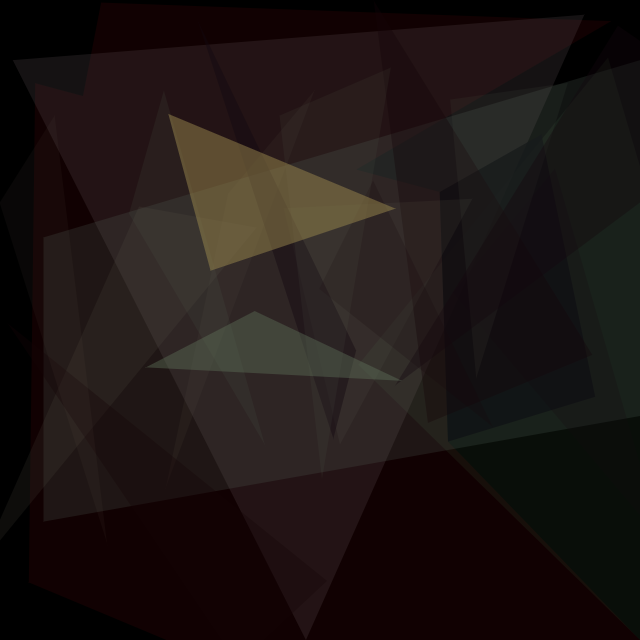
This background is drawn by a WebGL 1 fragment shader. Its source:

```glsl
precision highp float;

uniform vec2 u_resolution;

vec2 hash2(float n) {
  return fract(sin(n * vec2(127.1, 311.7) + 4.7) * 43758.5453);
}

// Signed distance to the line a-b, positive on its left
float edge(vec2 p, vec2 a, vec2 b) {
  vec2 dir = normalize(b - a);
  vec2 q = p - a;
  return dir.x * q.y - dir.y * q.x;
}

// Distance inside the shape to coverage, smoothed over one pixel
float coverage(float inside) {
  return clamp(inside * min(u_resolution.x, u_resolution.y) + 0.5, 0.0, 1.0);
}

float triangle(vec2 p, vec2 a, vec2 b, vec2 c) {
  float winding = sign(edge(c, a, b));
  float inside = min(winding * edge(p, a, b), winding * edge(p, b, c));
  return coverage(min(inside, winding * edge(p, c, a)));
}

// Convex, corners counterclockwise
float quad(vec2 p, vec2 a, vec2 b, vec2 c, vec2 d) {
  float inside = min(edge(p, a, b), edge(p, b, c));
  return coverage(min(inside, min(edge(p, c, d), edge(p, d, a))));
}

// Scattered translucent slivers, some lightening and some darkening
vec3 addShards(vec3 color, vec2 p) {
  for (int i = 0; i < 13; i++) {
    float n = float(i);
    vec2 place = hash2(n + 1.0);
    vec2 size = hash2(n + 21.0);
    vec2 skew = hash2(n + 41.0);
    vec2 tone = hash2(n + 61.0);

    vec2 center = vec2(0.06 + 0.88 * fract(n * 0.618 + 0.1), 0.22 + 0.56 * place.y);
    float angle = 1.57 + 1.7 * (place.x - 0.5) + 3.1416 * step(0.5, skew.x);
    vec2 axis = vec2(cos(angle), sin(angle));
    vec2 side = vec2(-axis.y, axis.x) * mix(0.04, 0.15, size.y);
    axis *= mix(0.2, 0.38, size.x);

    float shard = triangle(p, center + axis, center - axis + side,
                           center - axis * mix(0.3, 1.0, skew.y) - side);
    vec3 light = mix(vec3(0.42, 0.36, 0.32), vec3(0.32, 0.4, 0.32), tone.y);
    vec3 dark = mix(vec3(0.08, 0.01, 0.02), vec3(0.07, 0.03, 0.07), tone.y);
    float isDark = step(0.5, fract(n * 0.5 + 0.25));
    float alpha = mix(0.08 + 0.07 * tone.x, 0.2 + 0.25 * tone.x, isDark);
    color = mix(color, mix(light, dark, isDark), alpha * shard);
  }
  return color;
}

void main() {
  vec2 p = gl_FragCoord.xy / u_resolution;
  vec3 color = vec3(0.0);

  // Deep maroon ground, leaving the corners black
  float ground = quad(p, vec2(0.045, 0.09), vec2(0.7, 0.31), vec2(0.687, 0.7), vec2(0.055, 0.87))
    + triangle(p, vec2(0.158, 0.996), vec2(0.955, 0.967), vec2(0.05, 0.44))
    + quad(p, vec2(0.045, 0.09), vec2(0.26, 0.0), vec2(1.0, 0.0), vec2(0.7, 0.31));
  color = mix(color, vec3(0.065, 0.004, 0.006), min(ground, 1.0));

  // Large translucent sheets
  float greenSheet = quad(p, vec2(0.95, 0.91), vec2(0.56, 0.43), vec2(1.0, 0.0), vec2(1.0, 0.74));
  color = mix(color, vec3(0.22, 0.35, 0.22), 0.16 * greenSheet);

  float rosySheet = triangle(p, vec2(0.02, 0.906), vec2(0.913, 0.977), vec2(0.478, 0.0));
  color = mix(color, vec3(0.42, 0.36, 0.38), 0.2 * rosySheet);

  float greyBand = quad(p, vec2(0.068, 0.185), vec2(1.0, 0.35), vec2(1.0, 0.906), vec2(0.068, 0.629));
  color = mix(color, vec3(0.35, 0.42, 0.38), 0.2 * greyBand);

  float slate = quad(p, vec2(0.687, 0.7), vec2(0.7, 0.31), vec2(0.93, 0.38), vec2(0.846, 0.79));
  color = mix(color, vec3(0.06, 0.07, 0.08), 0.8 * slate);

  color = addShards(color, p);

  // Bright accents
  float gold = triangle(p, vec2(0.263, 0.822), vec2(0.618, 0.674), vec2(0.329, 0.577));
  color = mix(color, vec3(0.6, 0.53, 0.3), 0.5 * gold);

  float sage = triangle(p, vec2(0.398, 0.514), vec2(0.628, 0.405), vec2(0.228, 0.426));
  color = mix(color, vec3(0.38, 0.46, 0.36), 0.4 * sage);

  gl_FragColor = vec4(color, 1.0);
}
```
